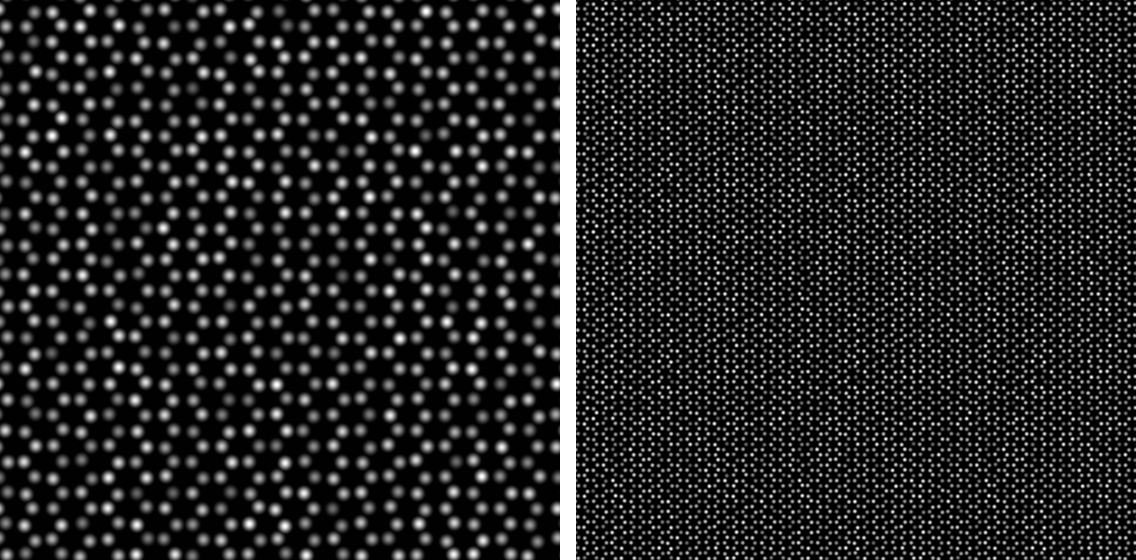
Left: one tile. Right: repeated 3 by 3.
A three.js fragment shader for this pattern:

```glsl
#define COLUMNS 10.0
#define ROWS 36.0
#define ORIGIN vec2(-0.22, 0.305)
#define DOT_RADIUS 0.0167
#define JITTER 0.004
#define BRIGHTNESS 0.72
#define BRIGHTNESS_SPREAD 0.34
#define BACKGROUND 0.003

varying vec2 vUv;

vec3 hash3(vec3 p) {
  p = fract(p * vec3(0.1031, 0.1030, 0.0973));
  p += dot(p, p.yxz + 33.33);
  return fract((p.xxy + p.yxx) * p.zyx);
}

// Triangular noise in -1..1, clustered around zero
vec3 spread(vec3 id) {
  return hash3(id + 3.7) + hash3(id + 71.3) - 1.0;
}

float softDot(vec2 offset) {
  return 1.0 - smoothstep(0.0, DOT_RADIUS, length(offset));
}

// One row of dot pairs; odd rows shift by half a cell to form hexagons
float dotRow(vec2 p, float row) {
  float x = p.x - 0.5 * mod(row, 2.0);
  float column = mod(floor(x), COLUMNS);
  float light = 0.0;
  for (int i = 1; i <= 2; i++) {
    float side = float(i);
    vec3 vary = spread(vec3(column, mod(row, ROWS), side * 17.0));
    vec2 offset = vec2(fract(x) - side / 3.0, p.y - row) / vec2(COLUMNS, ROWS);
    float peak = BRIGHTNESS + BRIGHTNESS_SPREAD * vary.z;
    light = max(light, peak * softDot(offset + JITTER * vary.xy));
  }
  return light;
}

void main() {
  vec2 p = vUv * vec2(COLUMNS, ROWS) - ORIGIN;
  float row = floor(p.y);
  float light = max(dotRow(p, row), dotRow(p, row + 1.0));
  gl_FragColor = vec4(vec3(max(light, BACKGROUND)), 1.0);
}
```
